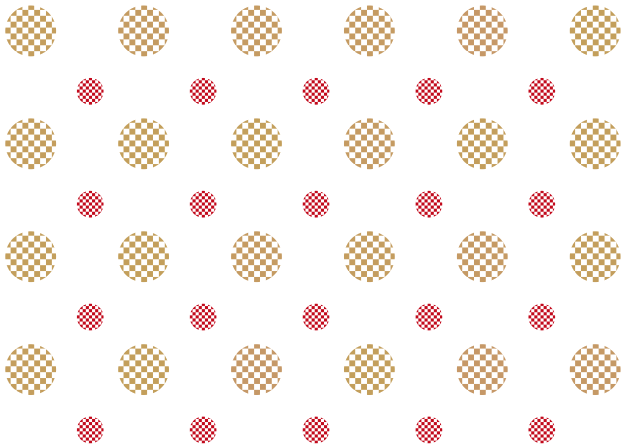
This pattern is drawn by a Shadertoy shader. Its source:

```glsl
const float PITCH = 0.252;
const float CELL_RATIO = 0.232;              // checker cell relative to disc radius
const vec2 CELL_SHIFT = vec2(0.022, -0.015); // checker offset relative to disc radius
const vec2 GOLD_ORIGIN = vec2(0.0685, 0.0690);
const vec2 RED_ORIGIN = vec2(0.2013, 0.2038);
const float GOLD_RADIUS = 0.0567;
const float RED_RADIUS = 0.0298;
const vec3 PAPER = vec3(1.0);
const vec3 GOLD = vec3(0.77, 0.61, 0.38);
const vec3 RED = vec3(0.76, 0.04, 0.11);

float hash21(vec2 p) {
    vec3 q = fract(p.xyx * vec3(0.1031, 0.1030, 0.0973));
    q += dot(q, q.yzx + 33.33);
    return fract((q.x + q.y) * q.z);
}

// Index of the nearest lattice point
vec2 latticeId(vec2 p, vec2 origin, float pitch) {
    return floor((p - origin) / pitch + 0.5);
}

// Smooth checkerboard with a filled cell centred on zero
float checker(vec2 p, float cell, float pixel) {
    vec2 offset = abs(mod(p / cell + 1.0, 2.0) - 1.0);
    vec2 side = clamp((0.5 - offset) * cell * 2.0 / pixel, -1.0, 1.0);
    return 0.5 + 0.5 * side.x * side.y;
}

float disc(vec2 p, float radius, float pixel) {
    return clamp(0.5 + (radius - length(p)) / pixel, 0.0, 1.0);
}

float checkeredDisc(vec2 p, float radius, float pixel) {
    float check = checker(p - CELL_SHIFT * radius, radius * CELL_RATIO, pixel);
    return disc(p, radius, pixel) * check;
}

// Slight drift between olive and rose from one disc to the next
vec3 varyHue(vec3 color, vec2 id, float amount) {
    float drift = hash21(id + 7.0) - 0.5;
    return color + drift * amount * vec3(0.2, -0.6, 1.0);
}

void mainImage(out vec4 fragColor, in vec2 fragCoord) {
    // Height units, measured down from the top left
    float pixel = 1.0 / iResolution.y;
    vec2 p = vec2(fragCoord.x, iResolution.y - fragCoord.y) * pixel;

    // Large gold lattice
    vec2 goldId = latticeId(p, GOLD_ORIGIN, PITCH);
    vec2 goldPos = p - GOLD_ORIGIN - goldId * PITCH;
    vec3 color = mix(PAPER, varyHue(GOLD, goldId, 0.05),
                     checkeredDisc(goldPos, GOLD_RADIUS, pixel));

    // Small red lattice between the gold discs
    vec2 redId = latticeId(p, RED_ORIGIN, PITCH);
    vec2 redPos = p - RED_ORIGIN - redId * PITCH;
    color = mix(color, RED, checkeredDisc(redPos, RED_RADIUS, pixel));

    fragColor = vec4(color, 1.0);
}
```
